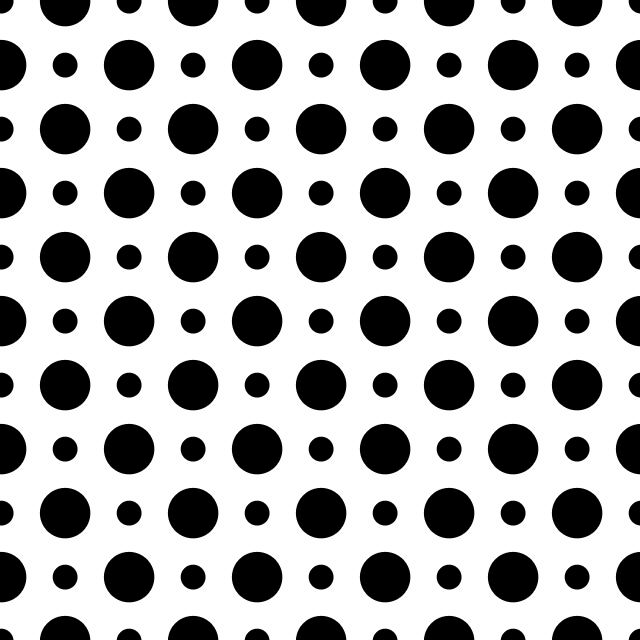
Give the GLSL for this pattern, as a WebGL 1 fragment shader.

```glsl
precision highp float;

uniform vec2 u_resolution;

#define CELLS 10.0
#define LARGE_RADIUS 0.394
#define SMALL_RADIUS 0.194
#define GRID_SHIFT vec2(0.0175, -0.0175)
#define INK vec3(0.0)
#define PAPER vec3(1.0)

// 1.0 on the odd squares of a checkerboard, 0.0 on the even ones
float checker(vec2 cell) {
  return mod(cell.x + cell.y, 2.0);
}

// Coverage of a dot centred on the nearest grid point
float dotCoverage(vec2 p, float pixel) {
  vec2 cell = floor(p + 0.5);
  float radius = mix(SMALL_RADIUS, LARGE_RADIUS, checker(cell));
  float edge = length(p - cell) - radius;
  return clamp(0.5 - edge / pixel, 0.0, 1.0);
}

void main() {
  vec2 uv = gl_FragCoord.xy / u_resolution;
  float pixel = CELLS / min(u_resolution.x, u_resolution.y);
  float ink = dotCoverage(uv * CELLS - GRID_SHIFT, pixel);
  gl_FragColor = vec4(mix(PAPER, INK, ink), 1.0);
}
```
